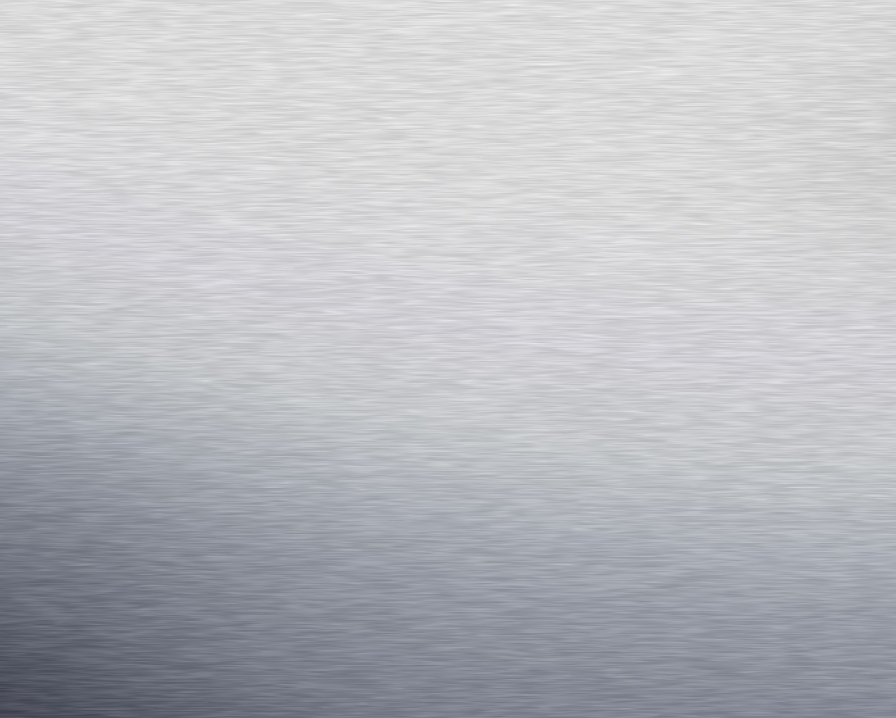
A Shadertoy shader for this texture:

```glsl
float hash(vec2 p) {
    vec3 q = fract(vec3(p.xyx) * vec3(0.1031, 0.1030, 0.0973));
    q += dot(q, q.yzx + 33.33);
    return fract((q.x + q.y) * q.z);
}

// One row of grain, shifted at random so neighbouring strokes do not line up
float grainRow(float x, float row, float seed) {
    x += 60.0 * hash(vec2(row, seed));
    float cell = floor(x);
    float f = smoothstep(0.0, 1.0, x - cell);
    return mix(hash(vec2(cell, row + seed)), hash(vec2(cell + 1.0, row + seed)), f);
}

// Horizontal strokes, centred on zero; density counts cells per canvas height
float brushed(vec2 p, vec2 density, float seed) {
    vec2 q = p * density;
    float row = floor(q.y);
    float f = smoothstep(0.15, 0.85, q.y - row);
    return mix(grainRow(q.x, row, seed), grainRow(q.x, row + 1.0, seed), f) - 0.5;
}

// Soft elliptical spot with a peak of one
float softSpot(vec2 uv, vec2 center, vec2 radius) {
    vec2 d = (uv - center) / radius;
    return exp(-dot(d, d));
}

// Metal tones from shadow to light: colour in rgb, level in a
vec3 metalTone(float level) {
    const int COUNT = 8;
    vec4 stops[COUNT] = vec4[COUNT](
        vec4(0.33, 0.34, 0.39, -0.20),
        vec4(0.49, 0.505, 0.555, -0.03),
        vec4(0.58, 0.60, 0.64, 0.14),
        vec4(0.67, 0.685, 0.715, 0.25),
        vec4(0.765, 0.775, 0.787, 0.37),
        vec4(0.815, 0.812, 0.834, 0.51),
        vec4(0.844, 0.844, 0.850, 0.66),
        vec4(0.857, 0.857, 0.857, 1.00));
    vec3 tone = stops[0].rgb;
    for (int i = 1; i < COUNT; i++) {
        float blend = (level - stops[i - 1].a) / (stops[i].a - stops[i - 1].a);
        tone = mix(tone, stops[i].rgb, clamp(blend, 0.0, 1.0));
    }
    return tone;
}

void mainImage(out vec4 fragColor, in vec2 fragCoord) {
    vec2 uv = fragCoord / iResolution.xy;
    vec2 p = fragCoord / iResolution.y;

    // Broad reflection, sinking into shadow toward the left
    float shadow = 0.20 * pow(1.0 - uv.x, 2.2);
    vec3 color = metalTone(uv.y - shadow + 0.02 * uv.x);

    // Dark lower left corner and dim upper right edge
    color -= 0.08 * softSpot(uv, vec2(0.0, 0.12), vec2(0.28, 0.24));
    color -= 0.04 * softSpot(uv, vec2(1.05, 0.78), vec2(0.18, 0.20));

    // Hairline strokes of three lengths
    float grain = 0.55 * brushed(p, vec2(30.0, 560.0), 11.0);
    grain += 0.40 * brushed(p, vec2(44.0, 470.0), 37.0);
    grain += 0.12 * brushed(p, vec2(24.0, 260.0), 71.0);
    color += 0.13 * grain;

    // Sparse bright scratches
    float scratch = brushed(p, vec2(36.0, 520.0), 97.0) + 0.5;
    color += 0.03 * smoothstep(0.75, 1.0, scratch);

    fragColor = vec4(clamp(color, 0.0, 1.0), 1.0);
}
```
